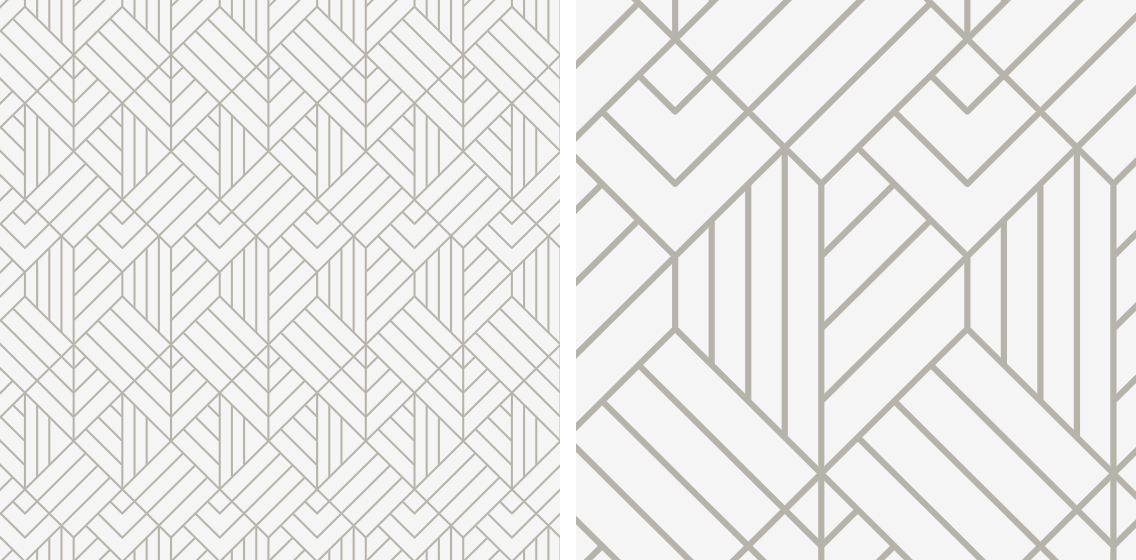
Left, the full canvas; right, a detail of the centre.
This pattern is drawn by a WebGL 2 fragment shader. Its source:

```glsl
#version 300 es
precision highp float;
// Geometric lattice of fine taupe lines: striped diamonds, chevrons and kites on off-white.

#define COLUMNS 5.75                   // repeats across the canvas
#define ROWS 1.9335                    // repeats down the canvas
#define ORIGIN vec2(0.1315, 0.902)     // canvas position of the cell corner
#define LINE_WIDTH 0.0037              // in canvas heights
#define PAPER_COLOR vec3(0.96, 0.96, 0.96)
#define LINE_COLOR vec3(0.715, 0.705, 0.665)

uniform vec2 u_resolution;
out vec4 fragColor;

// One cell measures 2 by 6 lattice units, with v pointing down.
const vec2 CELL = vec2(2.0, 6.0);
const vec2 UNIT = 1.0 / (vec2(COLUMNS, ROWS) * CELL);

// Distance in canvas units to segment ab, repeated in every cell.
float segmentDistance(vec2 p, vec2 a, vec2 b) {
    vec2 offset = p - 0.5 * (a + b);
    offset = (offset - CELL * round(offset / CELL)) * UNIT;
    vec2 halfSpan = 0.5 * (b - a) * UNIT;
    float along = dot(offset, halfSpan) / max(dot(halfSpan, halfSpan), 1e-9);
    return length(offset - halfSpan * clamp(along, -1.0, 1.0));
}

void addLine(inout float dist, vec2 p, vec2 a, vec2 b) {
    dist = min(dist, segmentDistance(p, a, b));
}

// Upper half: diamonds striped down to the right, chevrons and kites.
float upperHalf(vec2 p) {
    float dist = 1.0;
    for (int i = 0; i <= 4; i++) {
        float t = float(i) * 0.25;
        // Diamond stripe, running on as the left arm of a chevron
        addLine(dist, p, vec2(1.0 - t, t - 1.0), vec2(2.0, 2.0 * t));
        // Right arm of the chevron
        addLine(dist, p, vec2(0.0, 2.0 * t), vec2(t, t));
        // Slanted stripes in the left side of the kite
        addLine(dist, p, vec2(1.0 - t, 1.0 + t), vec2(1.0, 1.0 + 2.0 * t));
        // Upright stripes in the right side, leaving its tip empty
        if (i <= 2) addLine(dist, p, vec2(1.0 + t, 1.0 + t), vec2(1.0 + t, 3.0 - t));
    }
    addLine(dist, p, vec2(1.0, 1.0), vec2(2.0, 0.0));
    return dist;
}

// Lower half: diamonds striped up to the right, nested corners and folded strips.
float lowerHalf(vec2 p) {
    float dist = 1.0;
    for (int i = 0; i <= 3; i++) {
        float t = float(i) * 0.25;
        vec2 corner = vec2(1.0, 3.0 + 2.0 * t);
        // Right arm of a nested corner, running on as a diamond stripe
        addLine(dist, p, corner, vec2(2.0 + t, 2.0 + t));
        // Left arm of the nested corner
        addLine(dist, p, corner, vec2(1.0 - t, 3.0 + t));
        // Upright stripes of the fold
        addLine(dist, p, vec2(1.0 + t, 4.5 - t), vec2(1.0 + t, 5.0 + t));
        // Slanted stripes of the fold
        addLine(dist, p, vec2(0.0, 4.0 + 2.0 * t), vec2(0.25 + t, 3.75 + t));
    }
    // Remaining outlines and the long upright spine
    addLine(dist, p, vec2(1.0, 3.0), vec2(2.0, 4.0));
    addLine(dist, p, vec2(0.0, 4.0), vec2(1.0, 3.0));
    addLine(dist, p, vec2(0.0, 6.0), vec2(1.0, 5.0));
    addLine(dist, p, vec2(0.0, 4.0), vec2(0.0, 8.0));
    return dist;
}

void main() {
    vec2 canvas = gl_FragCoord.xy / u_resolution.y;
    vec2 p = (canvas - ORIGIN) * vec2(1.0, -1.0) / UNIT;

    float dist = min(upperHalf(p), lowerHalf(p));
    float pixel = 1.0 / u_resolution.y;
    float ink = clamp(0.5 + (0.5 * LINE_WIDTH - dist) / pixel, 0.0, 1.0);
    fragColor = vec4(mix(PAPER_COLOR, LINE_COLOR, ink), 1.0);
}
```
